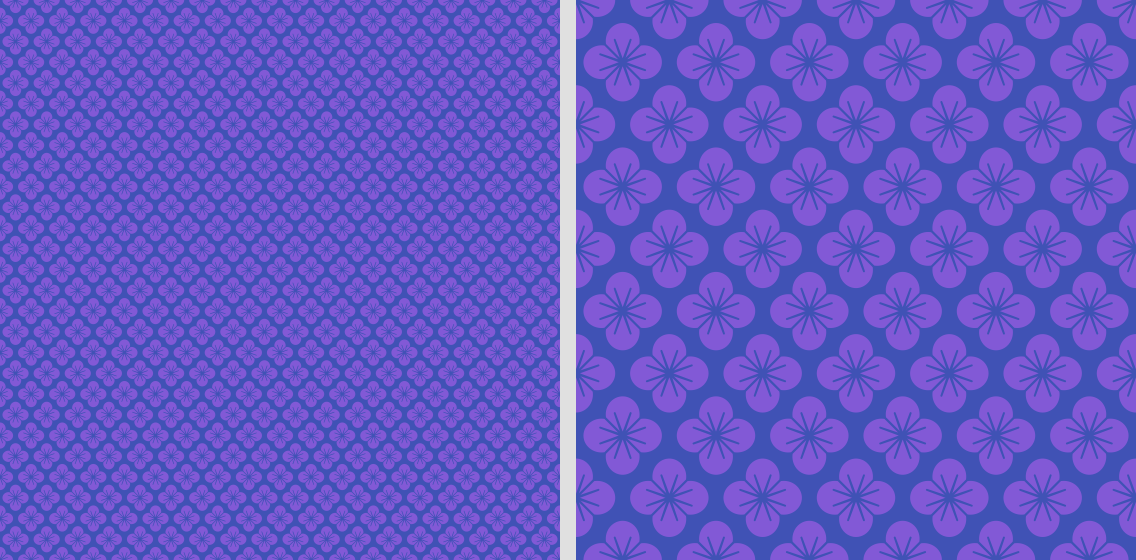
Left, the full canvas; right, a detail of the centre.
This pattern is drawn by a WebGL 2 fragment shader. Its source:

```glsl
#version 300 es
precision highp float;
// Four-petalled blossoms in staggered rows on a blue ground.
// Each petal is an ellipse folded into one octant, split along the
// diagonals and engraved with a pair of tapered veins.

#define COLUMNS 18.0        // blossoms across
#define ROWS 27.0           // staggered rows down
#define PETAL_CENTER 0.227  // lengths below are in column widths
#define PETAL_SIZE vec2(0.181, 0.193)
#define GAP_HALF 0.012
#define VEIN_HALF 0.015
#define VEIN_LENGTH 0.255
#define VEIN_ANGLE 0.34
#define GROUND_COLOR vec3(0.25, 0.32, 0.71)
#define PETAL_COLOR vec3(0.51, 0.35, 0.84)
#define SAMPLES 3

uniform vec2 u_resolution;
out vec4 fragColor;

// Signed distance to a blossom centred at the origin, negative inside.
float blossom(vec2 p) {
    // Fold so that y runs along the petal and x across it.
    vec2 q = abs(p);
    if (q.x > q.y) q = q.yx;

    vec2 e = (q - vec2(0.0, PETAL_CENTER)) / PETAL_SIZE;
    float petal = (length(e) - 1.0) * PETAL_SIZE.x;
    float gap = GAP_HALF - (q.y - q.x) * 0.7071;

    // Vein: a segment from the heart, thinning toward its end.
    vec2 dir = vec2(sin(VEIN_ANGLE), cos(VEIN_ANGLE));
    float along = clamp(dot(q, dir), 0.0, VEIN_LENGTH);
    float halfWidth = VEIN_HALF * (1.0 - 0.3 * along / VEIN_LENGTH);
    float vein = halfWidth - length(q - dir * along);

    return max(petal, max(gap, vein));
}

// Nearest blossom from two interleaved rectangular lattices.
float pattern(vec2 p) {
    vec2 period = vec2(1.0, 2.0 * COLUMNS / ROWS);
    float d = 1.0;
    for (int i = 0; i < 2; i++) {
        vec2 local = p - 0.5 * period * float(i);
        local -= period * floor(local / period + 0.5);
        d = min(d, blossom(local));
    }
    return d;
}

void main() {
    float pixel = COLUMNS / min(u_resolution.x, u_resolution.y);
    float subpixel = pixel / float(SAMPLES);

    // Average the smoothed edges over a small grid within each pixel.
    float cover = 0.0;
    for (int j = 0; j < SAMPLES; j++) {
        for (int i = 0; i < SAMPLES; i++) {
            vec2 offset = (vec2(i, j) + 0.5) / float(SAMPLES) - 0.5;
            float d = pattern((gl_FragCoord.xy + offset) * pixel);
            cover += clamp(0.5 - d / subpixel, 0.0, 1.0);
        }
    }
    cover /= float(SAMPLES * SAMPLES);

    fragColor = vec4(mix(GROUND_COLOR, PETAL_COLOR, cover), 1.0);
}
```
